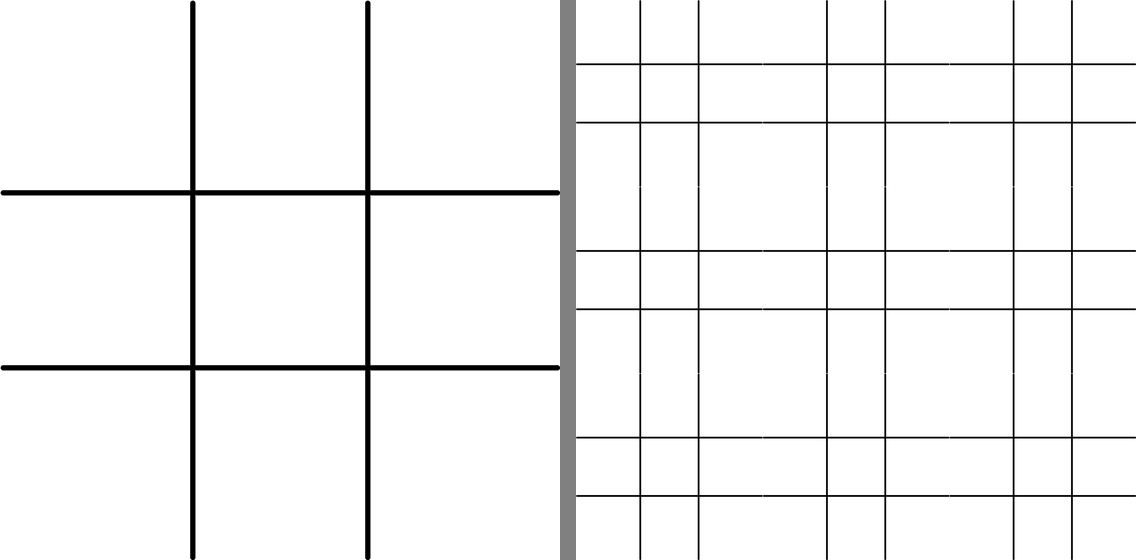
Left, the tile; right, the same tile 3 across and 3 down.
Write a Shadertoy shader that draws this pattern.

```glsl
const vec3 PAPER_COLOR = vec3(1.0);
const vec3 INK_COLOR = vec3(0.0);
const vec2 GRID_CENTER = vec2(0.5006, 0.4994);
const float LINE_SPACING = 0.3125;
const float HALF_LENGTH = 0.4948;   // to the centre of each round cap
const float LINE_RADIUS = 0.0047;

// Signed distance to a round-capped stroke along x
float strokeDistance(vec2 p) {
    p.x -= clamp(p.x, -HALF_LENGTH, HALF_LENGTH);
    return length(p) - LINE_RADIUS;
}

// Mirroring one stroke yields the pair on either side of the centre
float strokePair(vec2 p) {
    return strokeDistance(vec2(p.x, abs(p.y) - 0.5 * LINE_SPACING));
}

void mainImage(out vec4 fragColor, in vec2 fragCoord) {
    vec2 uv = fragCoord / iResolution.xy;
    float pixel = 1.0 / min(iResolution.x, iResolution.y);

    // Wrapped coordinates around the grid centre
    vec2 p = fract(uv - GRID_CENTER + 0.5) - 0.5;

    // Horizontal and vertical strokes
    float d = min(strokePair(p), strokePair(p.yx));

    // Edge coverage over one pixel
    float ink = clamp(0.5 - d / pixel, 0.0, 1.0);
    fragColor = vec4(mix(PAPER_COLOR, INK_COLOR, ink), 1.0);
}
```
